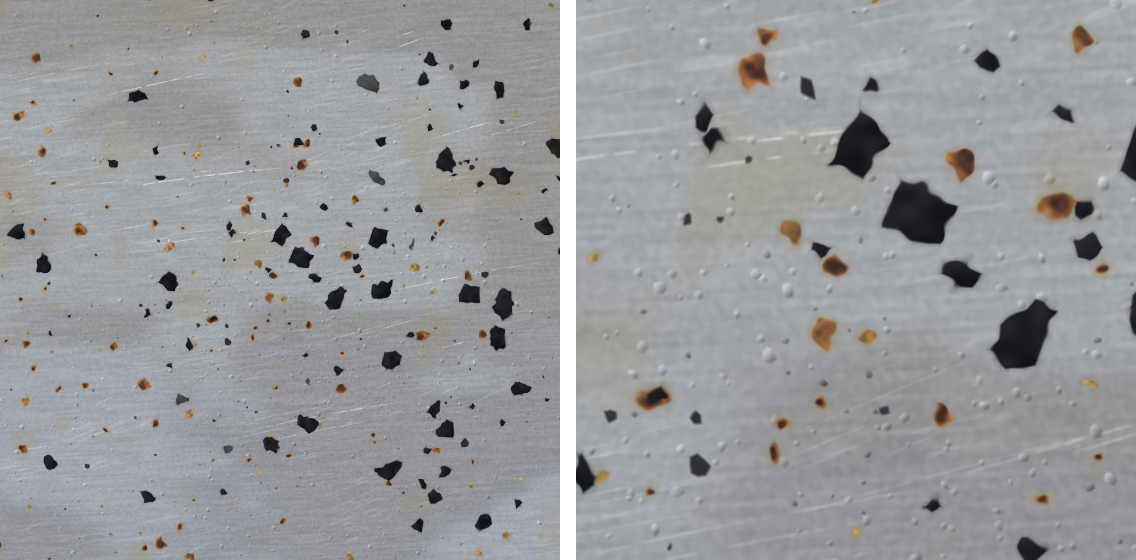
Left: the whole. Right: its middle third, enlarged.
Give the GLSL for this texture, as a WebGL 1 fragment shader.

```glsl
precision highp float;
// Scratched grey metal sheet strewn with black chips, rust spots and pimples.
uniform vec2 u_resolution;

#define CHIP_SHARE 1.25
#define CHIP_RADII vec2(0.006, 0.024)
#define SPECK_SHARE 0.15
#define RUST_SHARE 0.62
#define RUST_RADII vec2(0.0028, 0.0105)
#define PIMPLE_SHARE 0.55
#define SCRATCH_GLOW 0.19
#define HAIRLINE_GLOW 0.05
#define GRAIN 0.05
#define SOFT 0.0012

const vec3 STEEL_LIGHT = vec3(0.640, 0.650, 0.668);
const vec3 STEEL_DARK = vec3(0.576, 0.578, 0.586);
const vec3 CHIP_BLACK = vec3(0.11, 0.11, 0.13);
const vec3 CHIP_GREY = vec3(0.28, 0.27, 0.28);
const vec3 RUST_CORE = vec3(0.25, 0.14, 0.11);
const vec3 RUST_ORANGE = vec3(0.58, 0.36, 0.19);
const vec3 RUST_YELLOW = vec3(0.65, 0.54, 0.31);
const vec3 STAIN = vec3(0.60, 0.56, 0.45);

vec2 hash2(vec2 p) {
  vec3 q = fract(vec3(p.xyx) * vec3(0.1031, 0.1030, 0.0973));
  q += dot(q, q.yzx + 33.33);
  return fract((q.xx + q.yz) * q.zy);
}

float noise(vec2 p) {
  vec2 i = floor(p), f = fract(p);
  f = f * f * (3.0 - 2.0 * f);
  float low = mix(hash2(i).x, hash2(i + vec2(1.0, 0.0)).x, f.x);
  float high = mix(hash2(i + vec2(0.0, 1.0)).x, hash2(i + 1.0).x, f.x);
  return mix(low, high, f.y);
}

float fbm(vec2 p) {
  return 0.55 * noise(p) + 0.3 * noise(p * 2.1 + 7.3) + 0.15 * noise(p * 4.3 + 2.9);
}

vec2 turn(vec2 p, float a) {
  return vec2(cos(a) * p.x + sin(a) * p.y, cos(a) * p.y - sin(a) * p.x);
}

// Irregular six-sided chip, signed distance
float shard(vec2 p, float radius, vec2 id) {
  float d = -radius;
  for (int k = 0; k < 6; k++) {
    vec2 h = hash2(id + float(k) * 13.7);
    float a = (float(k) + 0.8 * h.x) * 1.0472;
    d = max(d, dot(p, vec2(cos(a), sin(a))) - radius * mix(0.4, 1.1, h.y));
  }
  return d;
}

// Scattered grains, denser near a hub: distance, tint, offset over radius
vec4 scatter(vec2 p, float cells, float seed, float share, vec2 radii, vec2 hub, float ragged) {
  vec4 best = vec4(1.0, 0.0, 0.0, 0.0);
  vec2 home = floor(p * cells);
  for (int j = -1; j <= 1; j++) {
    for (int i = -1; i <= 1; i++) {
      vec2 cell = home + vec2(float(i), float(j));
      vec2 id = cell + seed + 50.0;
      vec2 centre = (cell + hash2(id)) / cells;
      vec2 pick = hash2(id + 91.7), look = hash2(id + 37.1);
      vec2 away = centre - hub;
      float density = mix(0.15, 1.0, exp(-8.0 * dot(away, away)));
      density *= mix(0.3, 1.0, smoothstep(0.3, 0.7, noise(centre * 7.0 + seed)));
      if (pick.x < share * density) {
        float radius = mix(radii.x, radii.y, pick.y * pick.y);
        vec2 q = turn(p - centre, look.x * 6.28);
        q.x *= mix(0.7, 1.4, look.y);
        float d = mix(length(q) - radius, shard(q, radius, id), ragged);
        if (d < best.x) best = vec4(d, look.y, (p - centre) / radius);
      }
    }
  }
  return best;
}

float cover(float d) { return 1.0 - smoothstep(-SOFT, SOFT, d); }

// Bundles of thin bright scratches rising to the right
float scratches(vec2 p) {
  float glow = 0.0;
  for (int i = 0; i < 80; i++) {
    float n = float(i), bundle = floor(n / 8.0);
    vec2 b = hash2(vec2(bundle, 5.3)), h = hash2(vec2(n, 17.9)), k = hash2(vec2(n, 41.3));
    vec2 centre = vec2(0.9 * b.x, 0.1 + 0.085 * (bundle + b.y)) + (h - 0.5) * vec2(0.42, 0.045);
    vec2 q = turn(p - centre, mix(0.1, 0.34, fract(b.x * 7.0 + b.y)) + 0.05 * (k.y - 0.5));
    q.y += 0.15 * q.x * q.x;
    float reach = mix(0.015, 0.2, k.x * k.x);
    float fade = 1.0 - smoothstep(0.3 * reach, reach, abs(q.x));
    float line = 1.0 - smoothstep(0.0002, 0.0018, abs(q.y));
    glow += line * fade * mix(0.15, 1.0, h.x * h.x) * smoothstep(0.15, 0.6, noise(vec2(q.x * 110.0, n)));
  }
  return min(glow, 1.3);
}

// Faint broken hairlines from stretched noise
float hairlines(vec2 p, float angle) {
  vec2 q = turn(p, angle);
  float thread = smoothstep(0.72, 0.95, noise(q * vec2(19.0, 330.0) + 60.0));
  return thread * smoothstep(0.5, 0.75, noise(q * vec2(5.0, 13.0) + 80.0));
}

void main() {
  vec2 p = gl_FragCoord.xy / u_resolution.y;

  // Steel with cloudy tone, brushed grain and faint stains
  float tone = fbm(p * vec2(3.0, 5.0) + 4.0) + 0.06 * (0.5 - p.y);
  vec3 color = mix(STEEL_DARK, STEEL_LIGHT, smoothstep(0.35, 0.58, tone));
  color += mix(vec3(-0.003, 0.003, 0.018), vec3(0.003, 0.002, -0.006), smoothstep(0.1, 0.6, p.y));
  color += GRAIN * (noise(turn(p, 0.05) * vec2(22.0, 290.0)) - 0.5);
  color += GRAIN * (noise(turn(p, 0.6) * 270.0) - 0.5);
  color = mix(color, STAIN, 0.3 * smoothstep(0.6, 0.8, fbm(p * 9.0 + 19.0)));
  color += HAIRLINE_GLOW * (hairlines(p, 0.2) + hairlines(p + 3.0, 0.4));
  color += SCRATCH_GLOW * scratches(p);

  // Pimples lit from the upper left, some with a dark pit
  vec4 pimple = scatter(p, 70.0, 300.0, PIMPLE_SHARE, vec2(0.0016, 0.0042), vec2(0.55, 0.32), 0.5);
  float relief = dot(pimple.zw, vec2(-0.7, 0.7)) - 0.6 * step(0.85, pimple.y);
  color += 0.2 * cover(pimple.x) * relief;

  // Ragged rust spots, some yellow, most with a smeared dark core
  vec2 rough = p + 0.006 * (vec2(noise(p * 120.0), noise(p * 120.0 + 31.0)) - 0.5);
  vec4 rust = scatter(rough, 30.0, 130.0, RUST_SHARE, RUST_RADII, vec2(0.24, 0.34), 0.5);
  vec3 rustColor = mix(RUST_ORANGE, RUST_YELLOW, smoothstep(0.4, 0.9, rust.y));
  float core = 1.0 - smoothstep(0.3, 1.0, length(rust.zw - vec2(0.3, 0.15) * (rust.y * 4.0 - 1.0)));
  rustColor = mix(rustColor, RUST_CORE, core * (1.0 - smoothstep(0.4, 0.7, rust.y)));
  rustColor *= mix(0.65, 1.35, noise(p * 220.0));
  color = mix(color, STAIN, 0.45 * (1.0 - smoothstep(0.0, 0.005, rust.x)));
  color = mix(color, rustColor, 0.9 * cover(rust.x));

  // Dark specks and chips, a few of them greyer
  vec4 speck = scatter(p, 42.0, 210.0, SPECK_SHARE, vec2(0.002, 0.007), vec2(0.65, 0.55), 0.8);
  color = mix(color, mix(CHIP_BLACK, CHIP_GREY, speck.y), 0.9 * cover(speck.x));
  vec4 chip = scatter(rough, 17.0, 20.0, CHIP_SHARE, CHIP_RADII, vec2(0.7, 0.58), 0.9);
  vec3 chipColor = mix(CHIP_BLACK, CHIP_GREY, smoothstep(0.86, 0.97, chip.y));
  chipColor += 0.08 * (noise(p * 100.0) - 0.5) + 0.04 * dot(chip.zw, vec2(-0.5, 0.6));
  color *= 1.0 - 0.12 * (1.0 - smoothstep(0.0, 0.004, chip.x));
  color = mix(color, chipColor, cover(chip.x));

  gl_FragColor = vec4(clamp(color, 0.0, 1.0), 1.0);
}
```
